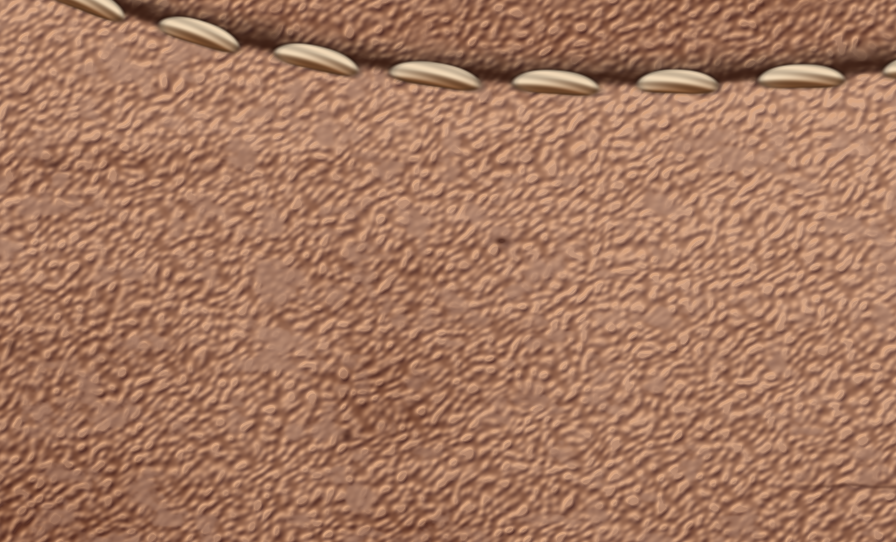
Reproduce this texture procedurally as a Shadertoy shader.

```glsl
// Grained tan leather with a curved, cream-stitched seam near the top
#define GRAIN_COUNT 118.0
#define GRAIN_STRETCH 1.4
#define GRAIN_ANGLE 0.62
#define GRAIN_DEPTH 0.55
#define GRAIN_RELIEF 0.72
#define MOTTLE 0.20
#define STREAKS 0.18
#define SEAM_DROP 0.093
#define SEAM_LOW_X 0.66
#define STITCH_SIZE vec2(0.050, 0.0132)
#define STITCH_COUNT 8

float hash1(vec2 p) {
    vec3 q = fract(p.xyx * 0.1031);
    q += dot(q, q.yzx + 33.33);
    return fract((q.x + q.y) * q.z);
}

vec2 hash2(vec2 p) {
    return vec2(hash1(p), hash1(p + 57.3));
}

float noise(vec2 p) {
    vec2 i = floor(p), f = fract(p);
    f = f * f * (3.0 - 2.0 * f);
    return mix(mix(hash1(i), hash1(i + vec2(1, 0)), f.x),
               mix(hash1(i + vec2(0, 1)), hash1(i + vec2(1, 1)), f.x), f.y);
}

float fbm(vec2 p) {
    float sum = 0.0, amp = 0.5;
    for (int i = 0; i < 4; i++) {
        sum += amp * noise(p);
        p = p * 2.03 + 17.1;
        amp *= 0.5;
    }
    return sum / 0.9375;
}

// Soft scattered bumps, centred on zero; pits are the gaps between them
float bumps(vec2 p) {
    float c = cos(GRAIN_ANGLE), s = sin(GRAIN_ANGLE);
    p = mat2(c, -s, s, c) * p * GRAIN_COUNT * vec2(1.0 / GRAIN_STRETCH, 1.1) + 200.0;
    vec2 cell = floor(p), f = fract(p);
    float sum = 0.0;
    for (int y = -1; y <= 1; y++)
    for (int x = -1; x <= 1; x++) {
        vec2 o = vec2(x, y);
        vec2 d = o + 0.1 + 0.8 * hash2(cell + o) - f;
        sum += (0.55 + 0.45 * hash1(cell + o + 91.0)) * exp(-4.5 * dot(d, d));
    }
    return min(sum, 0.95) - 0.53;
}

// Soft elliptical blot
float blot(vec2 p, vec2 centre, vec2 radius) {
    vec2 q = (p - centre) / radius;
    return exp(-dot(q, q));
}

float seamBend(float x) { return x < SEAM_LOW_X ? 0.292 : 0.13; }

// Depth of the seam below the top edge
float seamDepth(float x) {
    float dx = x - SEAM_LOW_X;
    return SEAM_DROP - seamBend(x) * dx * dx;
}

vec3 leather(vec2 p, float below) {
    // Broad light and dark areas
    float panel = smoothstep(-0.004, 0.004, below);
    float lower = 0.74 - 0.42 * max(below - 0.08, 0.0) + 0.14 * (p.x - 0.5);
    float tone = mix(0.50, lower, panel);
    tone += MOTTLE * (fbm(p * vec2(7.0, 10.0) + 3.0) - 0.5);
    tone += STREAKS * (fbm(p * vec2(9.0, 50.0) + 8.0) - 0.5);
    tone += 0.08 * exp(-pow((below - 0.025) / 0.025, 2.0)) * panel;
    tone += 0.07 * blot(p, vec2(0.33, 0.46), vec2(0.14, 0.03));
    tone -= 0.16 * blot(p, vec2(0.43, 0.17), vec2(0.08, 0.06));
    tone -= 0.10 * blot(p, vec2(0.44, 0.30), vec2(0.12, 0.04));
    tone -= 0.13 * blot(p, vec2(0.25, 0.425), vec2(0.30, 0.014));
    tone -= 0.18 * blot(p, vec2(0.0, 0.0), vec2(0.25, 0.09));
    tone -= 0.16 * blot(p, vec2(0.47, 0.0), vec2(0.08, 0.05));

    // Slanted grain, lit from the upper left
    vec2 w = p + 0.007 * vec2(noise(p * 32.0), noise(p * 32.0 + 40.0));
    float h = bumps(w);
    float slope = h - bumps(w + vec2(-0.0016, 0.0026));
    float worn = smoothstep(0.55, 0.78, fbm(p * vec2(30.0, 40.0) + 31.0));
    float strength = mix(1.0, 0.45, worn);
    tone += strength * (GRAIN_DEPTH * h + GRAIN_RELIEF * slope);
    tone += 0.12 * (noise(p * 190.0) - 0.5);

    vec3 col = mix(vec3(0.44, 0.26, 0.18), vec3(0.78, 0.60, 0.49), clamp(tone, -0.2, 1.15));
    col += strength * slope * vec3(0.05, 0.0, -0.06);
    return mix(col, vec3(0.66, 0.51, 0.44), 0.4 * worn * panel);
}

void mainImage(out vec4 fragColor, in vec2 fragCoord) {
    vec2 p = fragCoord / iResolution.x;
    float top = iResolution.y / iResolution.x, pixel = 1.0 / iResolution.x;
    float below = top - p.y - seamDepth(p.x);
    vec3 col = leather(p, below);

    // Pits and a short crease
    float pits = blot(p, vec2(0.56, 0.336), vec2(0.007, 0.004));
    pits += 0.8 * blot(p, vec2(0.387, 0.118), vec2(0.006, 0.005));
    pits += 0.5 * blot(p, vec2(0.059, 0.422), vec2(0.012, 0.006));
    pits += 0.5 * blot(p, vec2(0.014, 0.219), vec2(0.006, 0.006));
    float crease = 0.0625 + 0.004 * (noise(vec2(p.x * 40.0, 2.0)) - 0.5);
    pits += 0.5 * smoothstep(0.87, 0.93, p.x) * exp(-pow((p.y - crease) / 0.0025, 2.0));
    col = mix(col, vec3(0.27, 0.14, 0.11), min(pits, 0.85));

    // Rolled edge and shadow along the seam
    float rough = 0.012 * (fbm(p * vec2(30.0, 60.0)) - 0.5);
    float shade = smoothstep(-0.042, -0.008, below + rough) * (1.0 - smoothstep(-0.004, 0.005, below));
    col *= 1.0 - 0.32 * shade;
    float gap = exp(-pow((below + 0.006 + rough) / 0.0072, 2.0));
    col = mix(col, vec3(0.22, 0.11, 0.07), 0.85 * gap);

    // Stitches: plump, slightly arched threads
    for (int i = 0; i < STITCH_COUNT; i++) {
        float n = float(i);
        float x = 0.094 + 0.128 * n + 0.0009 * n * n;
        float slope = 2.0 * seamBend(x) * (x - SEAM_LOW_X) - 0.05;
        vec2 along = normalize(vec2(1.0, -slope * 0.0 + slope));
        vec2 d = p - vec2(x, top - seamDepth(x));
        float vary = hash1(vec2(n, 9.0));
        vec2 size = STITCH_SIZE * vec2(0.88 + 0.14 * vary, 1.0);
        vec2 q = vec2(dot(d, along), dot(d, vec2(-along.y, along.x))) / size;
        q.y += 0.32 * q.x * q.x - 0.08;
        float r = sqrt(pow(abs(q.x), 2.7) + q.y * q.y), aa = 1.2 * pixel / size.y;
        col *= 1.0 - 0.35 * (1.0 - smoothstep(0.9, 1.3, r));
        float fibre = 0.5 + 0.5 * sin(q.y * 7.0 + q.x * 3.0 + 6.0 * vary);
        float light = smoothstep(-0.85, 0.35, q.y + 0.35 * (fibre - 0.5) - 0.15 * q.x);
        vec3 thread = mix(vec3(0.50, 0.32, 0.19), vec3(0.95, 0.85, 0.72), light);
        thread *= (0.82 + 0.18 * fibre) * (1.0 - 0.22 * smoothstep(0.75, 1.0, r));
        col = mix(col, thread, 1.0 - smoothstep(1.0 - aa, 1.0 + aa, r));
    }
    fragColor = vec4(clamp(col, 0.0, 1.0), 1.0);
}
```
